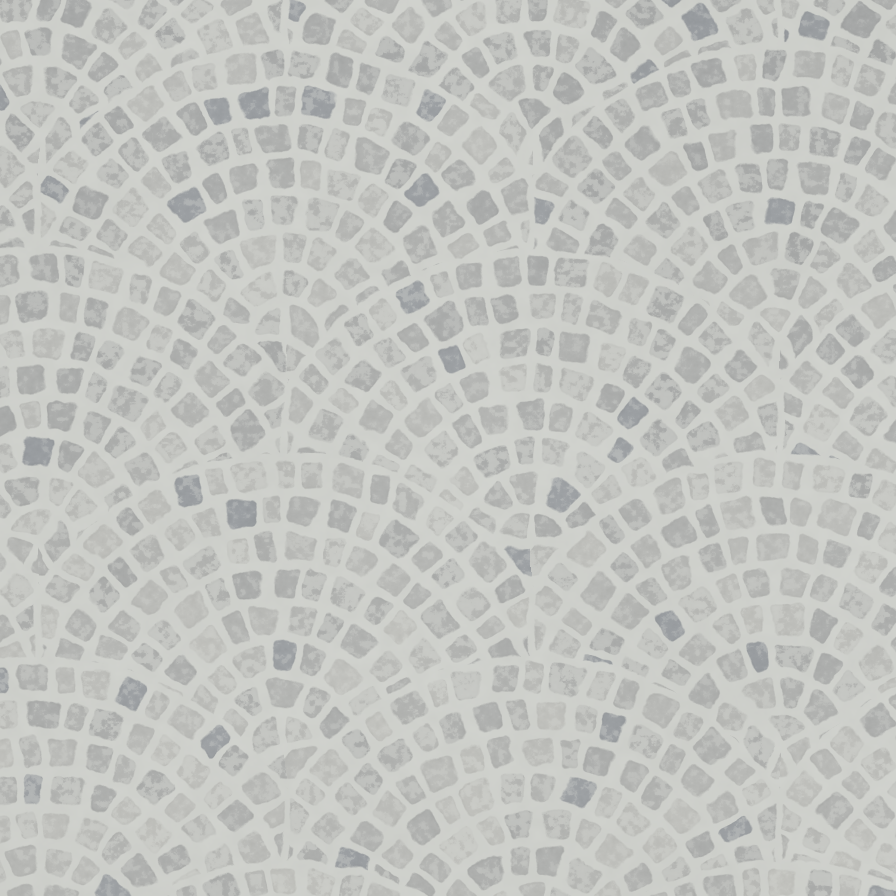
Write a Shadertoy shader that draws this texture.

```glsl
// Fan layout, in canvas heights
const vec2  FAN_ORIGIN = vec2(0.594, 0.3945);
const vec2  FAN_STEP   = vec2(0.2755, 0.228);  // half column period, row spacing
const float FAN_RADIUS = 0.3255;
const float RINGS      = 8.0;

// Stones
const float STONE_PITCH = 0.0365;
const float JOINT       = 0.0082;
const float CORNER      = 0.0050;
const float TILT        = 0.16;
const float EDGE_ROUGH  = 0.0042;
const float EDGE_SOFT   = 0.0013;
const float WARP        = 0.0060;
const float WEAR        = 0.62;
const float SLATE_SHARE = 0.06;

const vec3 GROUT       = vec3(0.808, 0.815, 0.797);
const vec3 STONE_LIGHT = vec3(0.768, 0.770, 0.752);
const vec3 STONE_DARK  = vec3(0.655, 0.662, 0.660);
const vec3 SLATE       = vec3(0.590, 0.607, 0.625);

float hash(vec2 p) {
    return fract(sin(dot(p, vec2(127.1, 311.7))) * 43758.5453);
}

float noise(vec2 p) {
    vec2 i = floor(p), f = fract(p);
    f = f * f * (3.0 - 2.0 * f);
    return mix(mix(hash(i), hash(i + vec2(1, 0)), f.x),
               mix(hash(i + vec2(0, 1)), hash(i + vec2(1, 1)), f.x), f.y);
}

float fbm(vec2 p) {
    float sum = 0.0, amp = 0.5;
    for (int i = 0; i < 4; i++) {
        sum += amp * noise(p);
        p = p * 2.03 + 17.0;
        amp *= 0.5;
    }
    return sum / 0.9375;
}

float roundBox(vec2 p, vec2 halfSize, float r) {
    vec2 d = abs(p) - halfSize + r;
    return length(max(d, 0.0)) + min(max(d.x, d.y), 0.0) - r;
}

// Finds the topmost fan: offset from its centre, its id and the distance to its seams
void findFan(vec2 p, out vec2 offset, out vec2 id, out float seam) {
    float firstRow = floor((p.y - FAN_RADIUS - FAN_ORIGIN.y) / FAN_STEP.y);
    seam = 1.0;
    for (int i = 0; i < 5; i++) {
        float row = firstRow + float(i);
        float period = 2.0 * FAN_STEP.x;
        float x = p.x - FAN_ORIGIN.x - mod(row, 2.0) * FAN_STEP.x;
        float column = floor(x / period + 0.5);
        offset = vec2(x - column * period, p.y - FAN_ORIGIN.y - row * FAN_STEP.y);
        id = vec2(column, row);
        float edge = length(offset) - FAN_RADIUS;
        if (edge < 0.0) {
            seam = min(seam, FAN_STEP.x - abs(offset.x));
            break;
        }
        seam = min(seam, edge);
    }
}

// Signed distance to the stone around p, with its random seed
float stoneDistance(vec2 p, out vec2 seed) {
    vec2 q, fan;
    float seam;
    findFan(p, q, fan, seam);

    // Ring, then a place along the ring
    float ringWidth = FAN_RADIUS / RINGS;
    float r = length(q);
    float ring = floor(r / ringWidth);
    float midRadius = (ring + 0.5) * ringWidth;
    vec2 ringSeed = fan * vec2(13.7, 29.3) + ring * 5.1;
    float phase = hash(ringSeed);
    float along = atan(q.x, q.y) * midRadius / STONE_PITCH + phase;
    along += 0.13 * sin(along * 2.4 + phase * 40.0);
    seed = ringSeed + floor(along) * vec2(1.37, 2.91);

    // Tilted box of varied size, cut by the seams
    float arc = STONE_PITCH * r / midRadius;
    vec2 local = vec2((fract(along) - 0.5) * arc, r - midRadius);
    float tilt = (hash(seed + 3.0) - 0.5) * 2.0 * TILT;
    local = mat2(cos(tilt), sin(tilt), -sin(tilt), cos(tilt)) * local;
    vec2 shrink = vec2(hash(seed + 5.0), hash(seed + 7.0)) * 0.0035;
    vec2 halfSize = 0.5 * (vec2(arc, ringWidth) - JOINT - shrink);
    float box = roundBox(local, halfSize, CORNER);
    return max(box, 0.5 * JOINT - seam);
}

void mainImage(out vec4 fragColor, in vec2 fragCoord) {
    vec2 p = fragCoord / iResolution.y;
    vec2 wobble = vec2(noise(p * 32.0), noise(p * 32.0 + 50.0)) - 0.5;

    vec2 seed;
    float d = stoneDistance(p + WARP * wobble, seed);
    d += EDGE_ROUGH * (fbm(p * 110.0) - 0.5);
    float soft = max(EDGE_SOFT, 0.75 / iResolution.y);
    float mask = 1.0 - smoothstep(-soft, soft, d);

    // Shade of each stone, slightly darker toward the top
    float shade = hash(seed + 11.0) * 0.75 + 0.25 * p.y;
    vec3 stone = mix(STONE_LIGHT, STONE_DARK, shade);
    float slate = step(1.0 - SLATE_SHARE * (0.5 + p.y), hash(seed + 19.0));
    stone = mix(stone, SLATE, 0.8 * slate);

    // Worn flecks let the grout colour through, fine grain darkens the rest
    float grain = fbm(p * 150.0 + seed);
    float wornness = hash(seed + 23.0) * (1.0 - 0.6 * slate);
    float worn = smoothstep(0.42, 0.62, grain + 0.22 * (wornness - 0.5));
    stone -= 0.06 * (0.5 - grain);
    stone = mix(stone, GROUT, WEAR * worn * (0.35 + 0.65 * wornness));
    stone -= 0.025 * smoothstep(-0.004, 0.0, d) * noise(p * 70.0);

    vec3 grout = GROUT + 0.022 * (fbm(p * 60.0) - 0.5);
    vec3 color = mix(grout, stone, mask);
    color += 0.02 * (fbm(p * 4.0) - 0.5);
    fragColor = vec4(color, 1.0);
}
```
